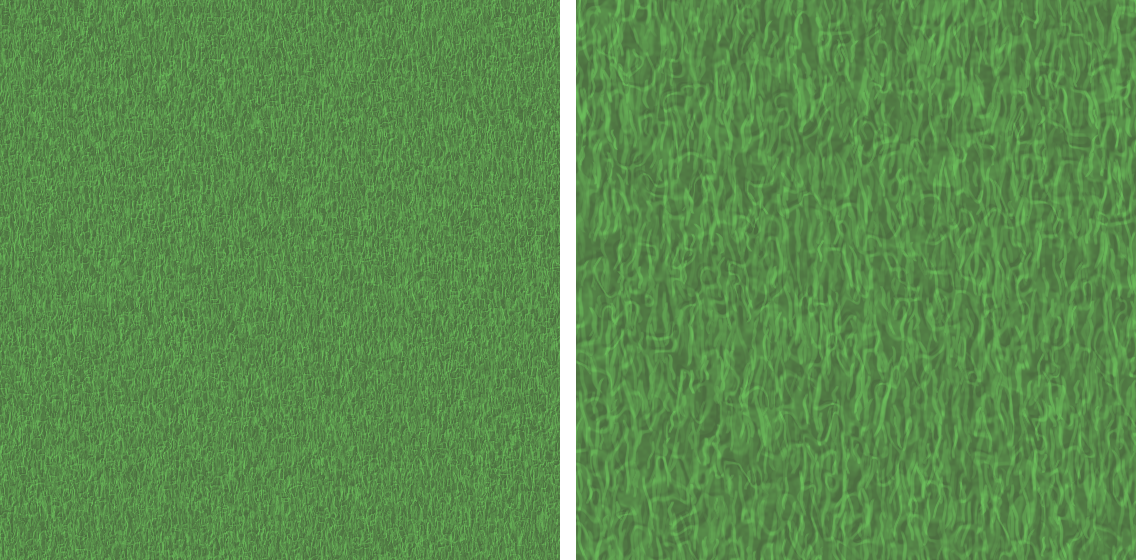
Left: the whole. Right: its middle third, enlarged.
Give the GLSL for this texture, as a three.js fragment shader.

```glsl
varying vec2 vUv;

float hash(vec2 p) {
  return fract(sin(dot(p, vec2(127.1, 311.7))) * 43758.5453);
}

float noise(vec2 p) {
  vec2 cell = floor(p);
  vec2 f = fract(p);
  f = f * f * (3.0 - 2.0 * f);
  float low = mix(hash(cell), hash(cell + vec2(1.0, 0.0)), f.x);
  float high = mix(hash(cell + vec2(0.0, 1.0)), hash(cell + vec2(1.0, 1.0)), f.x);
  return mix(low, high, f.y);
}

// One tapered, leaning, wavy blade per cell; the brightest one wins.
float blades(vec2 uv, vec2 grid, float seed) {
  vec2 p = uv * grid;
  vec2 cell = floor(p);
  float brightest = 0.0;
  for (int y = -1; y <= 1; y++) {
    for (int x = -1; x <= 1; x++) {
      vec2 id = cell + vec2(float(x), float(y));
      vec2 key = id + seed;
      vec2 root = id + 0.1 + 0.8 * vec2(hash(key), hash(key + 17.3));
      vec2 d = (p - root) / grid;

      float halfLength = mix(0.006, 0.019, hash(key + 31.7));
      float along = d.y / halfLength;
      float lean = (hash(key + 47.1) - 0.5) * 0.5;
      float bend = (hash(key + 59.9) - 0.5) * 0.004;
      float wave = 0.0006 * sin(along * 5.0 + 40.0 * bend / 0.004);
      float across = abs(d.x - lean * d.y - bend * along * along - wave);

      float taper = clamp(1.0 - along * along, 0.0, 1.0);
      float width = mix(0.0011, 0.0024, taper * hash(key + 73.3));
      float cover = 1.0 - smoothstep(width * 0.3, width, across);
      cover *= smoothstep(0.0, 0.35, taper);
      brightest = max(brightest, cover * mix(0.25, 1.0, hash(key + 89.5)));
    }
  }
  return brightest;
}

// Thin curly lines where warped noise crosses its middle value.
float curls(vec2 uv) {
  vec2 p = uv * vec2(175.0, 105.0);
  p += 1.4 * vec2(noise(p * 0.6 + 5.2), noise(p * 0.6 + 41.8));
  return 1.0 - smoothstep(0.04, 0.2, abs(noise(p) - 0.5));
}

void main() {
  // Three overlapping layers of grass
  float grass = 0.0;
  for (int i = 0; i < 3; i++) {
    float layer = float(i);
    vec2 grid = vec2(104.0 + 9.0 * layer, 39.0 + 4.0 * layer);
    grass = max(grass, blades(vUv + 0.137 * layer, grid, 200.0 * layer));
  }

  // Curls with a shaded side, over fine mottling and grain
  float relief = 0.34 * curls(vUv) - 0.15 * curls(vUv + vec2(0.0022, -0.002));
  float mottle = noise(vUv * vec2(190.0, 110.0));
  float grain = noise(vUv * 430.0) - 0.5;
  float tone = 0.08 + 0.14 * mottle + relief + 0.5 * grass + 0.18 * grain;

  vec3 shadowGreen = vec3(0.298, 0.43, 0.25);
  vec3 brightGreen = vec3(0.417, 0.74, 0.353);
  gl_FragColor = vec4(mix(shadowGreen, brightGreen, clamp(tone, 0.0, 1.0)), 1.0);
}
```
